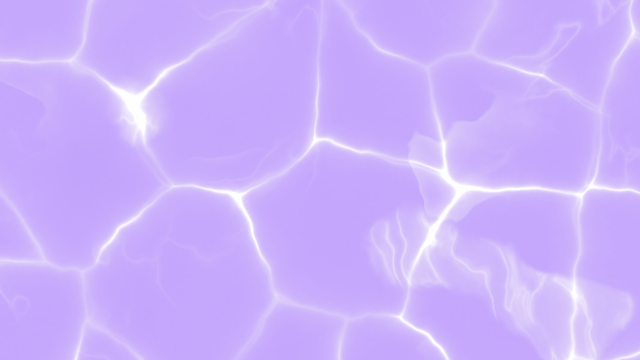
This texture is drawn by a WebGL 1 fragment shader. Its source:

```glsl
precision highp float;
// Sunlit water caustics: white branching light lines and pale veils on lavender.
uniform vec2 u_resolution;

const vec3 LAVENDER = vec3(0.765, 0.645, 0.990);
const vec3 PALE_LILAC = vec3(0.855, 0.790, 0.980);
const vec3 GLINT = vec3(1.000, 0.995, 0.995);

vec2 hash2(vec2 cell) {
  vec2 k = vec2(dot(cell, vec2(127.1, 311.7)), dot(cell, vec2(269.5, 183.3)));
  return fract(sin(k) * 43758.55);
}

float cornerSlope(vec2 cell, vec2 offset) {
  return dot(hash2(cell) * 2.0 - 1.0, offset);
}

// Gradient noise, roughly -0.6 to 0.6
float noise(vec2 p) {
  vec2 i = floor(p);
  vec2 f = fract(p);
  vec2 u = f * f * f * (f * (f * 6.0 - 15.0) + 10.0);
  vec2 e = vec2(1.0, 0.0);
  float low = mix(cornerSlope(i, f), cornerSlope(i + e.xy, f - e.xy), u.x);
  float high = mix(cornerSlope(i + e.yx, f - e.yx), cornerSlope(i + e.xx, f - e.xx), u.x);
  return mix(low, high, u.y);
}

float fbm(vec2 p) {
  float sum = 0.0;
  float amp = 1.0;
  for (int i = 0; i < 4; i++) {
    sum += amp * noise(p);
    p = mat2(1.6, 1.2, -1.2, 1.6) * p + 7.3;
    amp *= 0.48;
  }
  return sum;
}

vec2 ripple(vec2 p, float seed) {
  return vec2(fbm(p + seed), fbm(p + seed + 31.7));
}

// Distances to the nearest and second nearest cell borders
vec2 cellBorders(vec2 p) {
  vec2 base = floor(p);
  vec2 nearest = vec2(0.0);
  float best = 9.0;
  for (int y = -1; y <= 1; y++) {
    for (int x = -1; x <= 1; x++) {
      vec2 cell = base + vec2(float(x), float(y));
      vec2 d = cell + 0.05 + 0.9 * hash2(cell) - p;
      if (dot(d, d) < best) {
        best = dot(d, d);
        nearest = d;
      }
    }
  }
  vec2 border = vec2(9.0);
  for (int y = -2; y <= 2; y++) {
    for (int x = -2; x <= 2; x++) {
      vec2 cell = base + vec2(float(x), float(y));
      vec2 d = cell + 0.05 + 0.9 * hash2(cell) - p;
      vec2 gap = d - nearest;
      if (dot(gap, gap) > 0.0001) {
        float e = dot(0.5 * (d + nearest), normalize(gap));
        border.y = min(border.y, max(border.x, e));
        border.x = min(border.x, e);
      }
    }
  }
  return border;
}

// Bright line with a soft halo, and a glint where lines meet
float lightNet(vec2 p, float scale, float width, float power) {
  vec2 d = cellBorders(p * scale) / scale;
  float core = exp(-pow(d.x / width, 1.4));
  float halo = exp(-d.x / (width * 5.0));
  float knot = exp(-d.y / (width * 2.4));
  return power * (0.72 * core + 0.9 * knot) + (0.1 + 0.16 * power) * halo;
}

// Sheet of light: sharp on one side, fading on the other
float foldedSheet(float height, float fade) {
  return smoothstep(-0.02, 0.02, height) * exp(-max(height, 0.0) / fade);
}

float filament(float height, float width) {
  return exp(-abs(height) / width);
}

void main() {
  vec2 p = gl_FragCoord.xy / u_resolution.y;
  vec2 swell = ripple(p * 2.1, 3.0);
  vec2 wobble = ripple(p * 6.5, 17.0);
  vec2 q = p + 0.10 * swell + 0.014 * wobble;

  // Main net, and a displaced faint copy that splits its strands
  float power = 0.12 + 0.88 * smoothstep(-0.22, 0.42, noise(p * 3.6 + 5.0));
  float splitPower = 0.28 * smoothstep(-0.2, 0.4, noise(p * 2.7 + 40.0));
  float light = lightNet(q, 2.4, 0.0062, power);
  light += 0.7 * lightNet(q + 0.045 * ripple(p * 2.6, 60.0), 2.4, 0.006, splitPower);

  // Wispy filaments and folded sheets between the lines
  float wisps = smoothstep(-0.05, 0.35, noise(p * 2.3 + 23.0));
  light += 0.24 * wisps * filament(fbm(q * 3.0 + 0.5 * swell + 9.0), 0.035);
  float sheets = smoothstep(0.0, 0.35, noise(p * 2.0 + 81.0));
  light += 0.26 * sheets * foldedSheet(fbm(q * 2.4 + 52.0), 0.16);

  // Pale streaked patches
  float patchMask = smoothstep(0.27, 0.35, noise(q * 2.2 + 12.0) + 0.06 * wobble.x);
  float streaks = filament(fbm(vec2(q.x + 0.4 * q.y, q.y * 0.5) * 9.0 + swell), 0.12);
  light += patchMask * (0.14 + 0.36 * streaks);

  // Broad shading and fine grain
  light += 0.035 + 0.09 * fbm(p * 1.8 + 70.0);
  light += 0.022 * noise(p * 75.0);
  light = clamp(light, 0.0, 1.0);

  vec3 color = mix(LAVENDER, PALE_LILAC, smoothstep(0.0, 0.42, light) * 0.4 + min(light / 0.42, 1.0) * 0.6);
  color = mix(color, GLINT, clamp((light - 0.42) / 0.5, 0.0, 1.0));
  gl_FragColor = vec4(color, 1.0);
}
```
